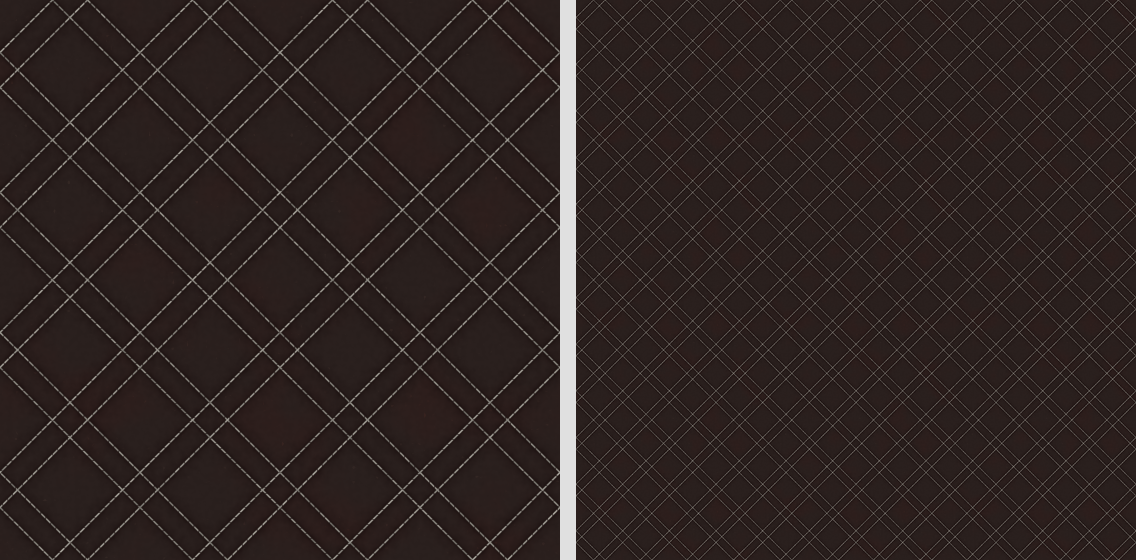
Left: one tile. Right: repeated 3 by 3.
Write a Shadertoy shader that draws this pattern.

```glsl
// Dark leather quilted with a diagonal lattice of paired stitch rows.
// Two rotated coordinates give the seam distances; dashes run along each seam.
// Wrapping gradient noise adds reddish stains, grain, specks and ragged grooves.

const float REPEATS      = 4.0;     // lattice cells across and down
const float PAIR_OFFSET  = 0.125;   // seam offset from the band centre
const float THREAD_HALF  = 0.0056;  // half thread width, in cells
const float STITCHES     = 14.0;    // stitches per lattice step
const float GAP_HALF     = 0.10;    // half gap, in stitch lengths
const float GAP_FADE     = 0.62;    // how far a gap hides the thread
const float STITCH_LEAN  = 7.0;     // slant of the stitch ends
const float GROOVE_WIDTH = 0.017;   // narrow dark crease, in cells
const float SHADE_WIDTH  = 0.060;   // soft shade beside a seam, in cells

const vec3 LEATHER     = vec3(0.163, 0.124, 0.116);
const vec3 STAIN       = vec3(0.182, 0.116, 0.108);
const vec3 GROOVE      = vec3(0.100, 0.055, 0.052);
const vec3 SPECK_RED   = vec3(0.270, 0.150, 0.130);
const vec3 SPECK_GREY  = vec3(0.230, 0.205, 0.185);
const vec3 THREAD_DARK = vec3(0.430, 0.420, 0.395);
const vec3 THREAD_PALE = vec3(0.640, 0.630, 0.595);

vec2 hash22(vec2 p) {
    vec3 q = fract(p.xyx * vec3(0.1031, 0.1030, 0.0973));
    q += dot(q, q.yzx + 33.33);
    return fract((q.xx + q.yz) * q.zy);
}

float cornerGradient(vec2 cell, vec2 corner, vec2 f, float period) {
    float angle = 6.2832 * hash22(mod(cell + corner, period) + period).x;
    return dot(vec2(cos(angle), sin(angle)), f - corner);
}

// Gradient noise that repeats after a whole number of cells.
float noise(vec2 uv, float period) {
    vec2 p = uv * period, i = floor(p), f = p - i;
    vec2 w = f * f * f * (f * (f * 6.0 - 15.0) + 10.0);
    vec2 e = vec2(0.0, 1.0);
    return mix(mix(cornerGradient(i, e.xx, f, period), cornerGradient(i, e.yx, f, period), w.x),
               mix(cornerGradient(i, e.xy, f, period), cornerGradient(i, e.yy, f, period), w.x), w.y);
}

float fbm(vec2 uv, float period) {
    float sum = 0.0, amplitude = 1.0;
    for (int i = 0; i < 4; i++) {
        sum += amplitude * noise(uv, period);
        period *= 2.0;
        amplitude *= 0.5;
    }
    return sum;
}

// One family of paired seams: x = distance, y = thread cover, z = thread tone.
vec3 seam(float across, float along, float family, float pixel) {
    float c = fract(across) - 0.5;
    float d = (abs(c) - PAIR_OFFSET) * 0.7071;
    float row = mod(floor(across), REPEATS) * 2.0 + step(0.0, c) + family * 2.0 * REPEATS;

    float s = along * STITCHES + hash22(vec2(row, 7.0)).x + d * STITCH_LEAN;
    float stitch = mod(floor(s), STITCHES * REPEATS);
    vec2 rnd = hash22(vec2(stitch, row * 3.0 + 11.0));

    float blur = pixel * 1.4142 * STITCHES * 0.6;
    float gapDistance = 0.5 - abs(fract(s) - 0.5);
    float gapHalf = GAP_HALF * mix(0.7, 1.3, rnd.x);
    float body = smoothstep(gapHalf - blur, gapHalf + blur, gapDistance);
    float cover = 1.0 - smoothstep(THREAD_HALF - 0.7 * pixel, THREAD_HALF + 0.7 * pixel, abs(d));
    return vec3(abs(d), cover * mix(1.0 - GAP_FADE, 1.0, body), rnd.y);
}

void mainImage(out vec4 fragColor, in vec2 fragCoord) {
    vec2 uv = fragCoord / iResolution.xy;
    vec2 p = uv * REPEATS;
    float pixel = REPEATS / min(iResolution.x, iResolution.y);

    vec3 rising  = seam(p.x - p.y, p.x + p.y, 0.0, pixel);
    vec3 falling = seam(p.x + p.y, p.x - p.y, 1.0, pixel);
    float d = min(rising.x, falling.x);

    // Leather: broad stains and fine grain
    float stain = smoothstep(-0.15, 0.65, fbm(uv, 5.0));
    float grain = fbm(uv, 90.0);
    vec3 color = mix(LEATHER, STAIN, stain * 0.75);
    color *= 1.0 + 0.05 * grain;

    // Sparse specks, redder where stained
    float speck = smoothstep(0.40, 0.58, noise(uv, 118.0)) * smoothstep(-0.15, 0.35, noise(uv, 23.0));
    color = mix(color, mix(SPECK_GREY, SPECK_RED, 0.35 + 0.65 * stain), speck * 0.45);

    // Creases: ragged soft shade and a narrow groove
    float ragged = d * (1.0 + 0.45 * noise(uv, 64.0) + 0.25 * grain);
    float shade = 0.30 * exp(-ragged * ragged / (SHADE_WIDTH * SHADE_WIDTH));
    float groove = 0.55 * exp(-ragged * ragged / (GROOVE_WIDTH * GROOVE_WIDTH));
    color = mix(color, GROOVE, shade + groove);

    // Thread: the rising family catches slightly more light
    float fray = 1.0 + 0.12 * grain;
    vec3 fallingThread = mix(THREAD_DARK, THREAD_PALE, falling.z * 0.75) * fray;
    vec3 risingThread = mix(THREAD_DARK, THREAD_PALE, 0.3 + 0.7 * rising.z) * fray;
    color = mix(color, fallingThread, falling.y);
    color = mix(color, risingThread, rising.y);

    fragColor = vec4(color, 1.0);
}
```
